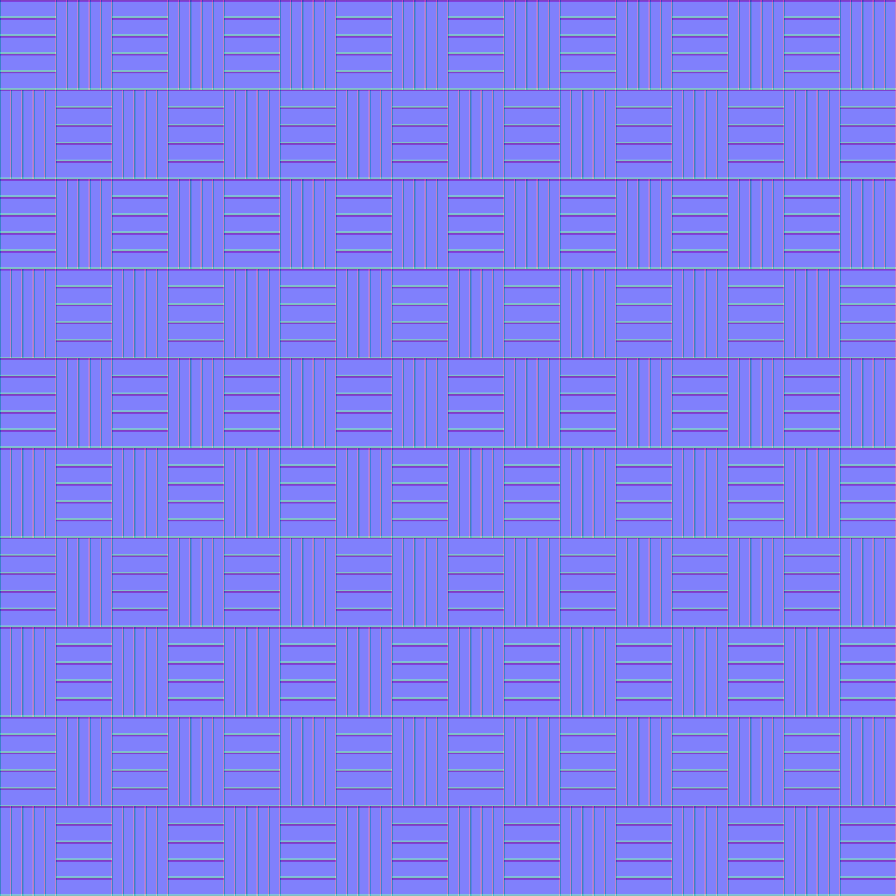
Write a WebGL 2 fragment shader that draws this texture map.

```glsl
#version 300 es
precision highp float;

uniform vec2 u_resolution;
out vec4 outColor;

// Signed distance to the nearest line of a grid with the given line counts
vec2 gridDistance(vec2 uv, vec2 count) {
    return (fract(uv * count + 0.5) - 0.5) / count;
}

void main() {
    vec2 uv = gl_FragCoord.xy / u_resolution;
    vec2 edge = 0.15 / u_resolution;

    // Basket weave: blocks alternate between upright and lying planks
    vec2 blocks = vec2(16.0, 10.0);
    vec2 block = floor(uv * blocks);
    bool lying = mod(block.x + block.y, 2.0) > 0.5;
    vec2 planks = blocks * (lying ? vec2(1.0, 5.0) : vec2(5.0, 1.0));

    // Grooves with two opposite walls along every plank border
    vec2 halfWidth = vec2(0.00125, 0.00195);
    vec2 dist = gridDistance(uv, planks);
    vec2 groove = 1.0 - smoothstep(halfWidth - edge, halfWidth + edge, abs(dist));
    vec2 side = 2.0 * smoothstep(-edge, edge, dist) - 1.0;

    // Walls tilt the normal; the groove floor is deeper near its centre
    vec2 tilt = vec2(-0.26, 0.25) * side * groove;
    vec2 wallBlue = mix(vec2(0.70), vec2(0.90), clamp(abs(dist) / halfWidth, 0.0, 1.0));
    vec2 blue = mix(vec2(0.99), wallBlue, groove);

    vec3 normalColor = vec3(0.5 + tilt, min(blue.x, blue.y));
    outColor = vec4(normalColor, 1.0);
}
```
